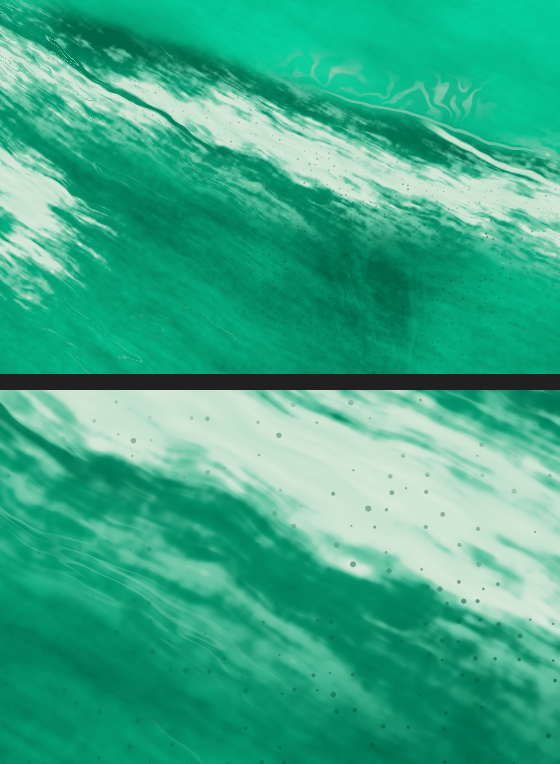
Top, the full canvas; bottom, a detail of the centre.
This texture is drawn by a WebGL 2 fragment shader. Its source:

```glsl
#version 300 es
precision highp float;
// Poured green paint with ragged white ribbons streaking down to the right.
#define DEEP vec3(0.0, 0.44, 0.31)
#define MID vec3(0.02, 0.62, 0.45)
#define BRIGHT vec3(0.02, 0.79, 0.595)
#define PALE vec3(0.40, 0.77, 0.64)
#define WHITE vec3(0.81, 0.90, 0.83)
#define WARP 0.10
#define STREAK_SCALE vec2(3.6, 22.0)
#define FIBRE_SCALE vec2(16.0, 80.0)
#define RAGGED 2.0
#define SPECK_CELLS 62.0
#define SPECK_RADIUS 0.0026

uniform vec2 u_resolution;
out vec4 fragColor;

float hash(vec2 c) { return fract(sin(dot(c, vec2(127.1, 311.7))) * 43758.5453); }

float noise(vec2 p) {
  vec2 i = floor(p), f = fract(p);
  f = f * f * (3.0 - 2.0 * f);
  return mix(mix(hash(i), hash(i + vec2(1, 0)), f.x),
             mix(hash(i + vec2(0, 1)), hash(i + vec2(1, 1)), f.x), f.y);
}

// Layered noise centred on zero
float fbm(vec2 p, int octaves) {
  float sum = 0.0, amp = 0.5;
  for (int i = 0; i < octaves; i++) {
    sum += amp * (noise(p) - 0.5);
    p = p * 2.03 + vec2(17.3, 9.1);
    amp *= 0.54;
  }
  return sum;
}

float blob(vec2 p, vec2 centre, vec2 radius) {
  vec2 d = (p - centre) / radius;
  return exp(-dot(d, d));
}

float stroke(float d, float width) { return 1.0 - smoothstep(width * 0.4, width * 1.3, abs(d)); }

// Scattered round dots of uneven size
float specks(vec2 p) {
  vec2 cell = floor(p * SPECK_CELLS);
  vec2 spot = 0.25 + 0.5 * vec2(hash(cell + 3.7), hash(cell + 8.2));
  float d = length(fract(p * SPECK_CELLS) - spot) / SPECK_CELLS;
  float r = SPECK_RADIUS * (0.3 + 0.7 * hash(cell + 5.1));
  float edge = 0.7 / u_resolution.y;
  return (1.0 - smoothstep(r - edge, r + edge, d)) * step(hash(cell), 0.3);
}

void main() {
  vec2 p = gl_FragCoord.xy / u_resolution.y;
  vec2 drift = vec2(fbm(p * 2.6, 5), fbm(p * 2.6 + 7.3, 5));
  vec2 w = p + WARP * drift;

  // Coordinates along and across the flow, with coarse to fine texture
  vec2 flow = vec2(w.x - 0.5 * w.y, w.y + 0.72 * w.x - 0.12 * w.x * w.x);
  float streak = fbm(flow * STREAK_SCALE, 5);
  float fibre = fbm(flow * FIBRE_SCALE + 4.0, 2);
  float grain = fbm(p * 75.0, 2);
  float cloud = fbm(flow * vec2(2.2, 4.5) + 2.0, 6);
  float ragged = RAGGED * streak + 1.3 * fibre + 0.5 * grain;

  // Green ground: bright above the dark current, deeper below
  float current = w.y - 0.985 + 0.3 * w.x;
  float above = smoothstep(-0.01, 0.08, current);
  float calm = 1.0 - 0.6 * above;
  float tone = mix(0.46, 0.89, above) + 0.65 * cloud + calm * (0.4 * streak + 0.25 * fibre + 0.22 * grain);
  tone -= 0.25 * stroke(current, 0.045) * smoothstep(0.1, 0.4, w.x);
  tone -= 0.33 * blob(w, vec2(0.3, 0.92), vec2(0.25, 0.1));
  tone -= 0.24 * blob(w, vec2(0.5, 0.40), vec2(0.2, 0.07));
  tone -= 0.18 * blob(w, vec2(0.9, 0.32), vec2(0.3, 0.16));
  tone += 0.16 * blob(w, vec2(0.45, 0.04), vec2(0.3, 0.12));
  tone += 0.16 * blob(w, vec2(1.35, 0.22), vec2(0.25, 0.16));

  // Broken dark feathers spreading upward
  vec2 ray = p + 0.25 * drift - vec2(0.97, -0.05);
  float feather = fbm(vec2(ray.x / (0.25 + abs(ray.y)) * 22.0, ray.y * 6.0), 4) + 0.25;
  tone -= 0.9 * feather * blob(w, vec2(0.98, 0.18), vec2(0.12, 0.2));

  // Main white ribbon with a torn, hazy margin
  float middle = 0.85 - 0.38 * w.x + 0.07 * w.x * w.x;
  float off = abs(w.y - middle) / (0.115 + 0.02 * cos(8.0 * w.x));
  float paint = smoothstep(-0.2, 0.95, 0.95 - off + ragged);
  float haze = (1.0 - smoothstep(0.7, 2.1, off)) * smoothstep(-0.3, 0.35, streak + fibre + 0.5 * grain);
  paint = max(paint, 0.6 * haze);

  // White pool at the left
  vec2 q = w - vec2(0.05, 0.44);
  q = vec2(0.77 * q.x - 0.64 * q.y, 0.64 * q.x + 0.77 * q.y);
  float pool = 1.1 - length(q / vec2(0.24, 0.165)) + 0.8 * ragged + 0.6 * cloud;
  pool -= 0.6 * blob(w, vec2(0.17, 0.41), vec2(0.05, 0.04)) + blob(w, vec2(0.0, 0.39), vec2(0.03));
  paint = max(paint, smoothstep(-0.1, 0.75, pool));

  // Dark vein and fine scratches
  float vein = stroke(w.y - 0.94 + 0.6 * w.x + 0.06 * streak, 0.010 + 0.035 * abs(streak));
  vein *= 1.0 - smoothstep(0.55, 0.7, w.x);
  paint *= 1.0 - 0.9 * vein;
  tone -= 0.2 * vein;
  float scratch = stroke(fbm(flow * vec2(5.0, 38.0) + 31.0, 3), 0.022) * smoothstep(-0.05, 0.15, cloud + 0.3 * fibre);
  paint = mix(paint, 0.75 - 0.5 * paint, 0.6 * scratch * (1.0 - smoothstep(0.9, 1.9, off)));

  // Nested curls and pale trails at the upper right
  float curl = abs(sin(60.0 * fbm(p * vec2(2.2, 3.5) + 1.2 * drift + 5.0, 4) + 28.0 * current));
  float curlArea = blob(w, vec2(1.18, 0.74), vec2(0.15, 0.05)) + 0.7 * blob(w, vec2(0.9, 0.81), vec2(0.14, 0.06));
  paint = max(paint, (0.15 + 0.45 * smoothstep(0.65, 1.0, curl)) * min(curlArea, 1.0) * (0.8 + 2.0 * streak));
  float trail = stroke(w.y - 0.68 + 0.49 * (w.x - 1.13), 0.011) * smoothstep(1.08, 1.2, w.x);
  float thread = stroke(current - 0.045, 0.005) * smoothstep(0.75, 1.0, w.x);
  paint = max(paint, max(0.9 * trail, 0.45 * thread));

  // Faint threads in the lower green
  float wisp = stroke(fbm(flow * vec2(1.6, 9.0) + 11.0, 5), 0.009) * (1.0 - above);
  paint = max(paint, 0.3 * wisp * smoothstep(-0.1, 0.2, streak) * (1.0 - smoothstep(0.5, 1.0, w.x)));

  // Mix greens, then lay the white over them
  vec3 color = mix(DEEP, MID, clamp(tone / 0.45, -0.2, 1.0));
  color = mix(color, BRIGHT, clamp((tone - 0.45) / 0.5, 0.0, 1.1));
  color = mix(color, PALE, smoothstep(0.0, 0.5, paint));
  color = mix(color, WHITE, smoothstep(0.4, 1.0, paint) * (0.95 + 0.4 * fibre));
  float speckArea = blob(w, vec2(1.0, 0.25), vec2(0.4, 0.2)) + 0.5 * haze;
  color = mix(color, 0.7 * DEEP, 0.7 * specks(p + 0.02 * drift) * min(speckArea, 1.0));
  fragColor = vec4(clamp(color, 0.0, 1.0), 1.0);
}
```
